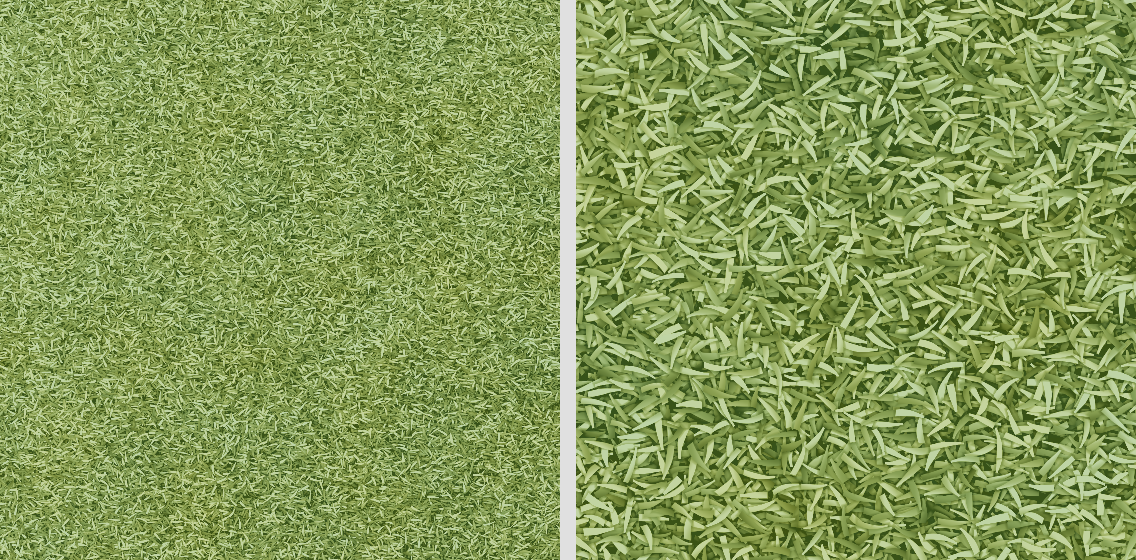
Left: the whole. Right: its middle third, enlarged.
This texture is drawn by a WebGL 2 fragment shader. Its source:

```glsl
#version 300 es
precision highp float;
precision highp int;
// Short turf seen from above: layered, slightly curved grass blades over dark gaps.

uniform vec2 u_resolution;
out vec4 fragColor;

// Three random values in 0..1 for an integer lattice point.
vec3 hash3(ivec3 cell) {
    uvec3 v = uvec3(cell + 4096) * 1664525u + 1013904223u;
    v.x += v.y * v.z; v.y += v.z * v.x; v.z += v.x * v.y;
    v ^= v >> 16u;
    v.x += v.y * v.z; v.y += v.z * v.x; v.z += v.x * v.y;
    return vec3(v >> 8u) / 16777216.0;
}

float cornerSlope(ivec2 cell, vec2 offset, int seed) {
    float angle = 6.2832 * hash3(ivec3(cell, seed)).x;
    return dot(vec2(cos(angle), sin(angle)), offset);
}

float gradientNoise(vec2 p, int seed) {
    ivec2 c = ivec2(floor(p));
    vec2 f = fract(p);
    vec2 u = f * f * f * (f * (f * 6.0 - 15.0) + 10.0);
    float low = mix(cornerSlope(c, f, seed),
                    cornerSlope(c + ivec2(1, 0), f - vec2(1, 0), seed), u.x);
    float high = mix(cornerSlope(c + ivec2(0, 1), f - vec2(0, 1), seed),
                     cornerSlope(c + ivec2(1, 1), f - vec2(1, 1), seed), u.x);
    return mix(low, high, u.y);
}

// Maps tone 0..1 from deep shade to pale, sunlit leaf.
vec3 grassColor(float tone) {
    vec3 c = mix(vec3(0.22, 0.32, 0.09), vec3(0.40, 0.49, 0.21), smoothstep(0.0, 0.24, tone));
    c = mix(c, vec3(0.53, 0.62, 0.32), smoothstep(0.2, 0.5, tone));
    c = mix(c, vec3(0.64, 0.72, 0.44), smoothstep(0.48, 0.78, tone));
    return mix(c, vec3(0.76, 0.83, 0.63), smoothstep(0.74, 1.0, tone));
}

// Paints one blade over surface, which holds tone in x and warmth in y.
vec2 paintBlade(vec2 surface, vec2 p, ivec3 id, float depth, float pixel) {
    vec3 shape = hash3(id);
    vec3 look = hash3(id + ivec3(0, 0, 50));

    // Random heading, with sideways blades a little more common
    float turn = 2.0 * shape.x;
    float angle = 3.1416 * turn - 0.25 * sin(6.2832 * turn);
    vec2 axis = vec2(cos(angle), sin(angle));
    vec2 q = vec2(dot(p, axis), dot(p, vec2(-axis.y, axis.x)));

    // Slightly bent strip that narrows towards its tip
    float halfLength = mix(0.5, 0.88, shape.y);
    float along = q.x / halfLength;
    q.y += (shape.z - 0.5) * 0.4 * halfLength * (along * along - 0.3);
    float halfWidth = mix(0.11, 0.16, look.y) * mix(1.1, 0.4, smoothstep(-0.4, 1.0, along));
    float dist = max(abs(q.y) - halfWidth, abs(q.x) - halfLength);

    // Soft contact shadow, then the leaf itself
    surface.x *= 1.0 - 0.3 * smoothstep(0.18, 0.0, dist);
    float side = clamp(q.y / halfWidth, -1.0, 1.0);
    float tone = 0.05 + 0.4 * depth + 0.75 * look.x + 0.12 * along + 0.08 * side;
    float cover = smoothstep(0.45 * pixel, -0.45 * pixel, dist);
    return mix(surface, vec2(tone, look.z - 0.5), cover);
}

void main() {
    vec2 uv = gl_FragCoord.xy / u_resolution.y;
    float pixel = 80.0 / u_resolution.y;
    vec2 surface = vec2(0.05, 0.0);

    // Nine overlapping layers, from the roots up
    for (int layer = 0; layer < 9; layer++) {
        vec2 p = uv * 80.0 + float(layer) * vec2(0.37, 0.61);
        ivec2 home = ivec2(floor(p));
        for (int j = -1; j <= 1; j++) {
            for (int i = -1; i <= 1; i++) {
                ivec2 cell = home + ivec2(i, j);
                vec2 root = vec2(cell) + hash3(ivec3(cell, layer + 100)).xy;
                surface = paintBlade(surface, p - root, ivec3(cell, layer),
                                     float(layer) / 8.0, pixel);
            }
        }
    }

    // Broad patches and small clumps vary light and warmth
    float patches = gradientNoise(uv * 5.0, 201);
    float clumps = gradientNoise(uv * 22.0, 202);
    float warmth = gradientNoise(uv * 7.0, 203) + 0.5 * gradientNoise(uv * 18.0, 204);
    float tone = 0.48 + 1.35 * (surface.x - 0.53);
    tone += 0.07 * patches + 0.12 * clumps + 0.07 * (uv.y - uv.x);

    vec3 color = grassColor(clamp(tone, 0.0, 1.0));
    color += (0.7 * surface.y + 0.5 * warmth) * vec3(0.035, 0.0, -0.05);
    fragColor = vec4(clamp(color, 0.0, 1.0), 1.0);
}
```
